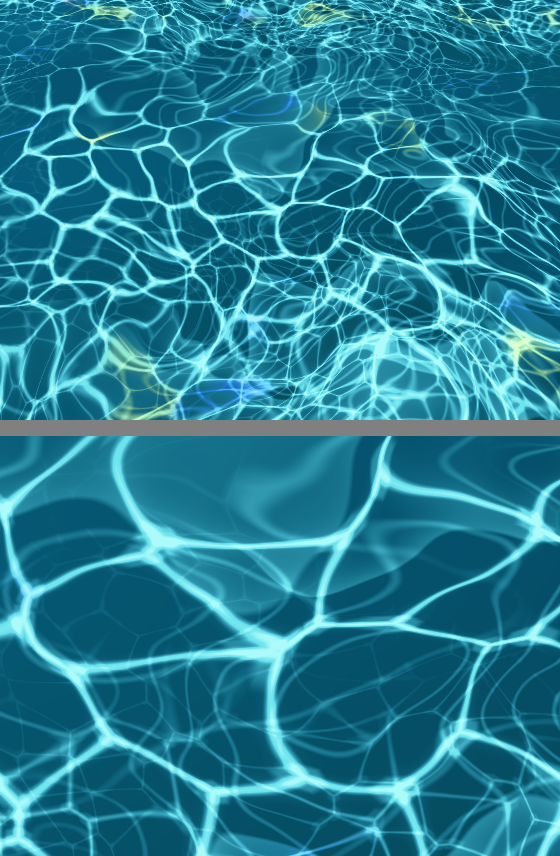
Top, the full canvas; bottom, a detail of the centre.
A Shadertoy shader for this texture:

```glsl
// Sunlit pool water: a web of caustic light over deep teal, seen at a slant.

#define CELLS_ACROSS 10.0   // horizontal density of the light web
#define CELLS_DEEP 19.0     // density along the receding direction
#define HORIZON 1.9         // height of the vanishing line
#define WARP 0.30           // large bends of the web
#define RIPPLE 0.06         // small bends of the web
#define LINE_WIDTH 0.10     // filament thickness, in cells
#define HALO 0.20           // soft glow around filaments
#define FOLD_GAIN 0.50      // strength of translucent sheets
#define WISP_GAIN 0.34      // strength of thin contour lines
#define EXPOSURE 1.12
#define BLACK_POINT 0.09

const vec3 DEEP_TEAL = vec3(0.02, 0.33, 0.41);
const vec3 DEEP_BLUE = vec3(0.02, 0.35, 0.47);
const vec3 MID_TEAL = vec3(0.08, 0.44, 0.54);
const vec3 SOFT_CYAN = vec3(0.16, 0.56, 0.65);
const vec3 CYAN = vec3(0.26, 0.70, 0.79);
const vec3 BRIGHT = vec3(0.42, 0.89, 0.93);
const vec3 GLINT = vec3(0.68, 0.98, 0.98);

vec2 hash2(vec2 p) {
    p = vec2(dot(p, vec2(127.1, 311.7)), dot(p, vec2(269.5, 183.3)));
    return fract(sin(p) * 43758.55);
}

// Layered, rotated sines that feed back into each other
vec2 sway(vec2 p) {
    const mat2 turn = mat2(1.28, 0.96, -0.96, 1.28);
    vec2 sum = vec2(0.0);
    float gain = 1.0;
    for (int i = 0; i < 4; i++) {
        sum += gain * sin(p.yx + 0.6 * sum.yx + vec2(0.7, 2.9));
        p = turn * p + 3.7;
        gain *= 0.6;
    }
    return sum;
}

// Cellular noise: x is small on cell borders, y is small on junctions
vec2 cellWeb(vec2 p) {
    vec2 cell = floor(p);
    vec3 nearest = vec3(9.0);
    for (int j = -1; j <= 1; j++)
    for (int i = -1; i <= 1; i++) {
        vec2 c = cell + vec2(i, j);
        float d = length(c + hash2(c) - p);
        if (d < nearest.x) nearest = vec3(d, nearest.xy);
        else if (d < nearest.y) nearest = vec3(nearest.x, d, nearest.y);
        else nearest.z = min(nearest.z, d);
    }
    return nearest.yz - nearest.x;
}

// Filaments, glow and bright knots at three scales
float webLight(vec2 p, vec2 q, float blur) {
    float light = 0.0, scale = 1.0, gain = 1.0;
    for (int i = 0; i < 3; i++) {
        float seed = float(i) * 7.3;
        vec2 drift = sway(p * 0.55 + seed);
        vec2 edge = cellWeb(q * scale + seed);
        float width = LINE_WIDTH * (0.55 + 0.9 * smoothstep(-0.5, 1.6, drift.y));
        width += 1.5 * blur * scale;
        float gate = smoothstep(-0.7, 1.1, drift.x);
        gate = i == 0 ? 0.35 + 0.65 * gate : gate;
        float line = 1.0 - smoothstep(0.0, width, edge.x);
        float knot = 1.0 - smoothstep(0.12, 0.19 + blur * scale, edge.y);
        light += gain * gate * (line + HALO * exp(-6.0 * edge.x) + 0.4 * knot);
        scale *= 1.65;
        gain *= 0.62;
    }
    return light;
}

// Sheets of light with one crisp rim that fade inward, and contour wisps
float foldLight(vec2 p, vec2 q) {
    float light = 0.0;
    for (int i = 0; i < 2; i++) {
        float seed = 11.0 + float(i) * 5.9;
        vec2 f = sway(q * (0.9 + 0.5 * float(i)) + seed);
        float gate = smoothstep(-0.5, 0.8, sway(p * 0.45 + seed).y);
        float rim = f.x - 0.25;
        float sheet = smoothstep(0.0, 0.06 + fwidth(f.x), rim) * exp(-1.8 * max(rim, 0.0));
        float band = abs(fract(f.y * 1.7) - 0.5);
        float wisp = 1.0 - smoothstep(0.0, 0.07 + 1.7 * fwidth(f.y), band);
        light += gate * (FOLD_GAIN * sheet + WISP_GAIN * wisp);
    }
    return light;
}

vec3 waterRamp(float t, vec3 deep) {
    vec3 color = mix(deep, MID_TEAL, clamp(t * 4.0, 0.0, 1.0));
    color = mix(color, SOFT_CYAN, clamp(t * 4.0 - 1.0, 0.0, 1.0));
    color = mix(color, CYAN, clamp(t * 4.0 - 2.0, 0.0, 1.0));
    color = mix(color, BRIGHT, clamp(t * 4.0 - 3.0, 0.0, 1.0));
    return mix(color, GLINT, smoothstep(1.05, 1.8, t));
}

void mainImage(out vec4 fragColor, in vec2 fragCoord) {
    // Slanted view onto the water plane
    vec2 uv = fragCoord / iResolution.y;
    float centre = 0.5 * iResolution.x / iResolution.y;
    float depth = 1.0 / (HORIZON - uv.y);
    vec2 p = depth * vec2((uv.x - centre) * CELLS_ACROSS, CELLS_DEEP);
    float blur = length(fwidth(p)) * 0.5;

    // Refraction bends the pattern
    vec2 q = p + WARP * sway(p * 0.9) + RIPPLE * sway(p * 3.1 + 4.0);
    float light = webLight(p, q, blur) + foldLight(p, q);
    float t = max(EXPOSURE * light - BLACK_POINT, 0.0);

    // Uneven depth colour, then faint prismatic flecks
    vec2 broad = sway(p * 0.4 + 20.0);
    vec3 deep = mix(DEEP_TEAL, DEEP_BLUE, smoothstep(-0.9, 0.9, broad.x));
    deep *= 0.96 + 0.07 * broad.y;
    vec3 color = waterRamp(t, deep);
    vec2 prism = smoothstep(1.25, 1.8, sway(q * 1.3 + 31.0)) * smoothstep(0.2, 0.6, t);
    color += prism.x * vec3(0.20, 0.03, -0.18) + prism.y * vec3(-0.06, -0.12, 0.10);
    fragColor = vec4(clamp(color, 0.0, 1.0), 1.0);
}
```
